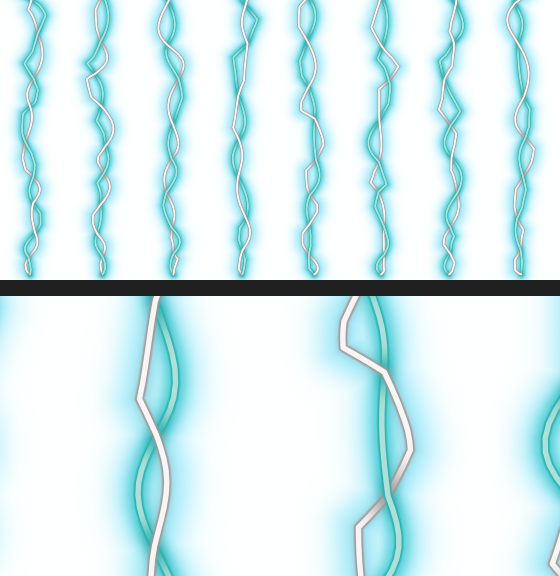
Top: the whole. Bottom: its middle third, enlarged.
Write a Shadertoy shader that draws this pattern.

```glsl
// Eight vertical bolts on white, each a teal and a white neon strand twisted together.
// Strands are sampled as short segments: a spine of layered sines plus a bulge per lobe,
// either curved or jagged, then lit by distance with a cyan glow and shaded crossings.

const float PI = 3.14159265;
const float BOLTS = 8.0;
const float TIP = 0.02;       // height of the lower tip
const float TAPER = 1.25;     // lobes shorten toward the tip
const int STEPS = 9;          // segments per lobe, a multiple of 3

float hash(vec3 p) {
    p = fract(p * vec3(0.1031, 0.1130, 0.0973) + 0.37);
    p += dot(p, p.yzx + 33.33);
    return fract((p.x + p.y) * p.z);
}

// Distance to a segment, and the position along it.
vec2 segment(vec2 p, vec2 a, vec2 b) {
    vec2 ab = b - a;
    float h = clamp(dot(p - a, ab) / max(dot(ab, ab), 1e-8), 0.0, 1.0);
    return vec2(length(p - a - ab * h), h);
}

// Shared centre line; integer u are the crossings.
vec2 spine(float bolt, float u, float count) {
    float rest = max(1.0 - u / count, 0.0);
    float sway = 0.022 * sin(1.25 * u + 2.4 * bolt) + 0.011 * sin(2.9 * u + 4.1 * bolt);
    float shift = 0.02 * rest * sin(2.3 * u + 1.7 * bolt);
    return vec2(sway * (0.4 + 0.6 * min(rest, 1.0)),
                TIP + (1.0 - TIP) * pow(rest, TAPER) + shift);
}

// Corner of a jagged lobe: x is the bulge, y the lift. Both ends are pinned.
vec2 corner(float k, vec3 seed) {
    float inner = step(0.5, k) * step(k, 2.5);
    float bulge = 0.35 + 0.95 * hash(seed + vec3(0.0, 0.0, 11.0 + k));
    float lift = 0.034 * (hash(seed + vec3(0.0, 0.0, 23.0 + k)) - 0.5);
    return inner * vec2(bulge, lift);
}

vec2 strandPoint(float bolt, float lobe, float t, float strand, float count) {
    vec3 seed = vec3(bolt, lobe + 5.0, strand * 41.0);
    float side = mod(lobe + strand, 2.0) < 0.5 ? 1.0 : -1.0;
    float fade = 1.0 - 0.5 * clamp(lobe / count, 0.0, 1.0);
    float amp = (0.014 + 0.026 * hash(seed)) * fade;
    float k = floor(t * 3.0 + 0.001);
    vec2 jagged = mix(corner(k, seed), corner(k + 1.0, seed), max(t * 3.0 - k, 0.0));
    vec2 curved = vec2(sin(PI * t), 0.0);
    vec2 shape = hash(seed + 3.0) > 0.48 ? jagged : curved;
    return spine(bolt, lobe + t, count) + vec2(side * amp * shape.x, shape.y * fade);
}

// Nearest distance to a strand, and the u where it occurs.
vec2 strandField(vec2 p, float bolt, float strand, float count) {
    float rest = clamp((p.y - TIP) / (1.0 - TIP), 0.0, 1.0);
    float here = min(floor(count * (1.0 - pow(rest, 1.0 / TAPER))), count - 1.0);
    vec2 best = vec2(1.0, 0.0);
    for (int i = -1; i <= 1; i++) {
        float lobe = here + float(i);
        if (lobe >= count) break;
        vec2 a = strandPoint(bolt, lobe, 0.0, strand, count);
        for (int s = 1; s <= STEPS; s++) {
            vec2 b = strandPoint(bolt, lobe, float(s) / float(STEPS), strand, count);
            vec2 hit = segment(p, a, b);
            if (hit.x < best.x) best = vec2(hit.x, lobe + (float(s) - 1.0 + hit.y) / float(STEPS));
            a = b;
        }
    }
    return best;
}

float gauss(float d, float width) {
    return exp(-d * d / (width * width));
}

// Tube with a soft rim and a bright core, dimmed where it passes below.
vec3 paintTube(vec3 col, float d, vec3 rim, vec3 core, float dim, float px) {
    float body = 1.0 - smoothstep(0.0045 - 0.5 * px, 0.0065 + 0.5 * px, d);
    float heart = 1.0 - smoothstep(0.0030 - 0.5 * px, 0.0034 + 0.5 * px, d);
    col = mix(col, rim, 0.85 * body);
    return mix(col, mix(core, rim, dim), heart);
}

void mainImage(out vec4 fragColor, in vec2 fragCoord) {
    float px = 1.0 / iResolution.y;
    float cellWidth = iResolution.x * px / BOLTS;
    float across = fragCoord.x / iResolution.x * BOLTS + 0.05;
    float bolt = floor(across);
    vec2 p = vec2((fract(across) - 0.5) * cellWidth, fragCoord.y * px);
    float count = 7.0 + floor(3.0 * hash(vec3(bolt, 2.0, 7.0)));

    vec2 teal = strandField(p, bolt, 0.0, count);
    vec2 white = strandField(p, bolt, 1.0, count);
    float crossing = floor(teal.y + 0.5);
    bool whiteOnTop = hash(vec3(bolt, crossing + 9.0, 17.0)) > 0.5;
    float tealNear = gauss(teal.y - crossing, 0.17);
    float whiteNear = gauss(white.y - floor(white.y + 0.5), 0.17);

    // Glow, fading out at the cell border
    float border = 1.0 - smoothstep(0.38, 0.5, abs(p.x) / cellWidth);
    float glow = gauss(min(teal.x, white.x), 0.033) * border;
    vec3 col = mix(vec3(0.995, 1.0, 1.0), vec3(0.64, 0.92, 0.98), glow);
    col = mix(col, vec3(0.20, 0.76, 0.77), 0.72 * gauss(teal.x, 0.0145));
    col = mix(col, vec3(0.08, 0.62, 0.62), 0.6 * tealNear * gauss(teal.x, 0.010));
    col = mix(col, vec3(0.60, 0.68, 0.69), 0.45 * gauss(white.x, 0.0085));

    // Strands, lower one first
    vec3 tealRim = vec3(0.16, 0.69, 0.68), tealCore = vec3(0.68, 0.88, 0.85);
    vec3 whiteRim = vec3(0.62, 0.59, 0.59), whiteCore = vec3(0.98, 0.96, 0.96);
    if (!whiteOnTop) col = paintTube(col, white.x, whiteRim, whiteCore, 0.9 * whiteNear, px);
    col = paintTube(col, teal.x, tealRim, tealCore, whiteOnTop ? 0.9 * tealNear : 0.0, px);
    if (whiteOnTop) col = paintTube(col, white.x, whiteRim, whiteCore, 0.0, px);
    fragColor = vec4(col, 1.0);
}
```
